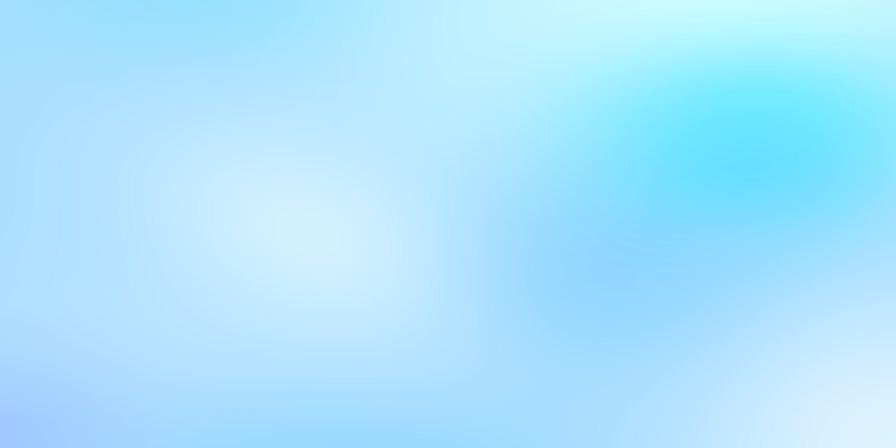
This background is drawn by a WebGL 2 fragment shader. Its source:

```glsl
#version 300 es
precision highp float;
// A soft sky-blue backdrop: broad pale and azure areas with a cyan glow at right.
// Tilted elliptical Gaussian glows are blended in order over a flat base colour.
// Positions are in canvas heights, with x from 0 to 2 and y from 0 to 1.

uniform vec2 u_resolution;
out vec4 fragColor;

#define BASE_BLUE   vec3(0.665, 0.870, 1.0)
#define AZURE       vec3(0.550, 0.868, 1.0)
#define DEEP_SKY    vec3(0.550, 0.828, 1.0)
#define PALE_AQUA   vec3(0.815, 0.988, 1.0)
#define MILKY_BLUE  vec3(0.835, 0.945, 1.0)
#define BRIGHT_CYAN vec3(0.440, 0.945, 1.0)
#define CORE_CYAN   vec3(0.385, 0.875, 1.0)
#define CORNER_MIST vec3(0.870, 0.950, 1.0)
#define PERIWINKLE  vec3(0.630, 0.790, 1.0)

// Gaussian falloff in an ellipse turned by tilt radians.
float glow(vec2 p, vec2 center, vec2 radii, float tilt) {
    float c = cos(tilt), s = sin(tilt);
    vec2 d = p - center;
    vec2 q = vec2(c * d.x + s * d.y, c * d.y - s * d.x) / radii;
    return exp(-dot(q, q));
}

vec3 skyColor(vec2 p) {
    vec3 color = BASE_BLUE;

    // Upper edge: azure at left, pale aqua at right
    color = mix(color, AZURE, 0.9 * glow(p, vec2(0.50, 1.03), vec2(0.45, 0.18), 0.0));
    color = mix(color, PALE_AQUA, glow(p, vec2(1.62, 1.02), vec2(0.75, 0.30), 0.0));
    color = mix(color, PALE_AQUA, 0.35 * glow(p, vec2(1.08, 0.75), vec2(0.35, 0.25), 0.0));

    // Lower left: faint light, periwinkle corner and blue bottom edge
    color = mix(color, MILKY_BLUE, 0.3 * glow(p, vec2(0.30, 0.25), vec2(0.45, 0.18), 0.0));
    color = mix(color, PERIWINKLE, glow(p, vec2(0.0), vec2(0.30, 0.22), 0.0));
    color = mix(color, DEEP_SKY, 0.65 * glow(p, vec2(0.80, -0.03), vec2(0.45, 0.15), 0.0));

    // Milky oval left of the middle, cut by the deeper blue beside it
    color = mix(color, MILKY_BLUE, glow(p, vec2(0.72, 0.47), vec2(0.43, 0.23), -0.35));
    color = mix(color, DEEP_SKY, 0.9 * glow(p, vec2(1.42, 0.40), vec2(0.38, 0.25), 0.0));

    // Cyan glow, fading downwards into sky blue
    color = mix(color, BRIGHT_CYAN, 0.9 * glow(p, vec2(1.70, 0.73), vec2(0.37, 0.17), 0.0));
    color = mix(color, CORE_CYAN, glow(p, vec2(1.68, 0.61), vec2(0.28, 0.17), 0.0));
    color = mix(color, DEEP_SKY, 0.5 * glow(p, vec2(1.62, 0.40), vec2(0.28, 0.15), 0.3));

    // Bright mist in the lower right corner
    return mix(color, CORNER_MIST, glow(p, vec2(2.0, 0.0), vec2(0.45, 0.35), 0.0));
}

void main() {
    vec2 p = gl_FragCoord.xy / u_resolution * vec2(2.0, 1.0);
    fragColor = vec4(skyColor(p), 1.0);
}
```
